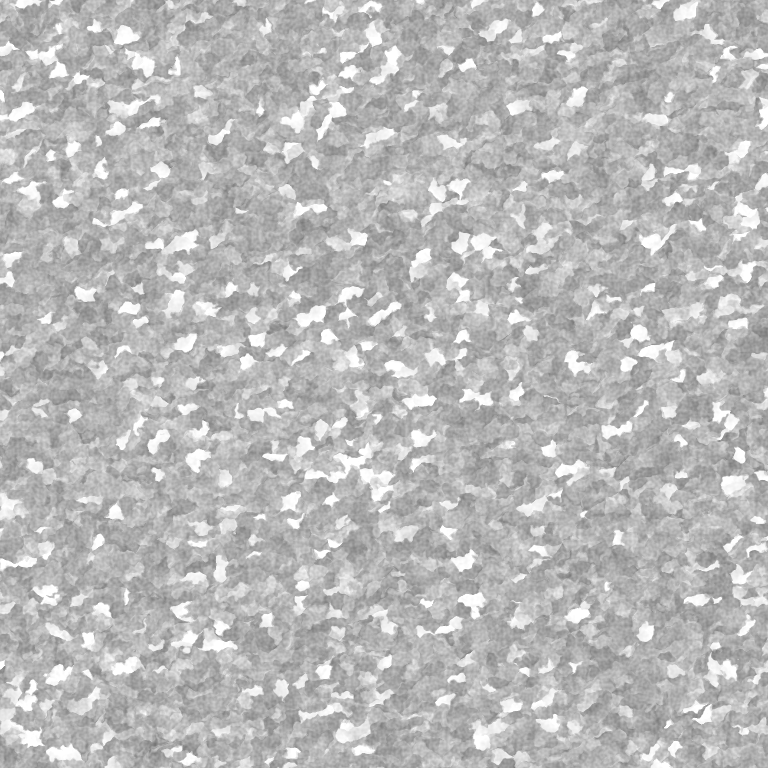
A three.js fragment shader for this texture:

```glsl
// Galvanised zinc: a mosaic of small grey spangles with scattered bright flakes.
// Warped power-Voronoi cells take a tone from a hash; a finer mosaic, gradient
// noise grain and faint vertical streaks are laid over them.
varying vec2 vUv;

const vec2 FLAKE_DENSITY = vec2(60.0, 82.0);  // cells across and up
const float FINE_RATIO = 1.9;                 // density of the fine mosaic
const float FLAKE_TILT = 0.3;                 // lean of the flakes, radians
const float SIZE_SPREAD = 0.4;                // unevenness of cell sizes
const float EDGE_WIDTH = 0.09;                // edge softness, in cells
const float DARK_TONE = 0.61;
const float TONE_RANGE = 0.19;
const float GLINT_GAIN = 0.2;
const vec2 GLINT_RANK = vec2(0.82, 0.97);     // ranks that turn bright
const float FACET_SHADE = 0.06;
const float FINE_GAIN = 0.32;
const float GRAIN_GAIN = 0.10;
const float STREAK_GAIN = 0.045;
const float MEAN_TONE = 0.72;

vec3 hash3(vec2 cell) {
  vec3 q = fract(cell.xyx * vec3(0.1031, 0.1030, 0.0973));
  q += dot(q, q.yxz + 33.33);
  return fract((q.xxy + q.yzz) * q.zyx);
}

vec2 gradientAt(vec2 cell) {
  float angle = 6.2832 * hash3(cell + 17.0).x;
  return vec2(cos(angle), sin(angle));
}

float gradientNoise(vec2 p) {
  vec2 i = floor(p);
  vec2 f = p - i;
  vec2 u = f * f * f * (f * (f * 6.0 - 15.0) + 10.0);
  vec2 e = vec2(1.0, 0.0);
  float low = mix(dot(gradientAt(i), f), dot(gradientAt(i + e), f - e), u.x);
  float high = mix(dot(gradientAt(i + e.yx), f - e.yx),
                   dot(gradientAt(i + e.xx), f - e.xx), u.x);
  return mix(low, high, u.y);
}

vec2 noisePair(vec2 p) {
  return vec2(gradientNoise(p), gradientNoise(p + vec2(41.3, 83.7)));
}

// Tone of one spangle: a narrow grey range, lifted to near white at high ranks.
float spangleTone(vec2 cell, vec2 toSeed, float rankShift) {
  vec3 h = hash3(cell + 211.0);
  float rank = clamp(h.x + rankShift, 0.0, 1.0);
  float glint = smoothstep(GLINT_RANK.x, GLINT_RANK.y, rank);
  float angle = 6.2832 * h.y;
  float facet = dot(toSeed, vec2(cos(angle), sin(angle)));
  return DARK_TONE + TONE_RANGE * rank + GLINT_GAIN * glint + FACET_SHADE * facet;
}

// Mosaic of power-Voronoi cells, blended across the nearest border.
float mosaic(vec2 p, float edge, float rankShift) {
  vec2 base = floor(p);
  float best = 1e3;
  float second = 1e3;
  vec2 bestCell = base;
  vec2 secondCell = base;
  vec2 bestSeed = vec2(0.0);
  vec2 secondSeed = vec2(1.0);
  for (int y = -2; y <= 2; y++) {
    for (int x = -2; x <= 2; x++) {
      vec2 cell = base + vec2(float(x), float(y));
      vec3 h = hash3(cell);
      vec2 toSeed = cell + h.xy - p;
      float d = dot(toSeed, toSeed) - SIZE_SPREAD * h.z;
      if (d < best) {
        second = best;
        secondCell = bestCell;
        secondSeed = bestSeed;
        best = d;
        bestCell = cell;
        bestSeed = toSeed;
      } else if (d < second) {
        second = d;
        secondCell = cell;
        secondSeed = toSeed;
      }
    }
  }
  float border = 0.5 * (second - best) / max(length(secondSeed - bestSeed), 0.05);
  float inside = 0.5 + 0.5 * smoothstep(0.0, edge, border);
  return mix(spangleTone(secondCell, secondSeed, rankShift),
             spangleTone(bestCell, bestSeed, rankShift), inside);
}

void main() {
  // Warp from broad bends to ragged edges
  vec2 uv = vUv + 0.012 * noisePair(vUv * 24.0)
                + 0.008 * noisePair(vUv * 75.0 + 9.0)
                + 0.003 * noisePair(vUv * 170.0 + 31.0);
  float c = cos(FLAKE_TILT);
  float s = sin(FLAKE_TILT);
  vec2 p = mat2(c, -s, s, c) * uv * FLAKE_DENSITY + 50.0;

  // Spangles, with patches richer or poorer in bright flakes
  float patches = gradientNoise(vUv * 5.0 + 3.0) + 0.6 * gradientNoise(vUv * 13.0);
  float tone = mosaic(p, EDGE_WIDTH, 0.1 * patches);
  float matte = 1.0 - 0.7 * smoothstep(0.82, 0.95, tone);
  float fine = mosaic(p * FINE_RATIO + 137.0, EDGE_WIDTH * FINE_RATIO, 0.0);
  tone += FINE_GAIN * matte * (fine - MEAN_TONE);

  // Surface grain and rolling streaks
  float grain = gradientNoise(vUv * 235.0) + 0.5 * gradientNoise(vUv * 120.0 + 7.0);
  float streak = gradientNoise(vUv * vec2(190.0, 22.0) + 5.0);
  tone += matte * (GRAIN_GAIN * grain + STREAK_GAIN * streak);

  gl_FragColor = vec4(vec3(clamp(tone, 0.0, 1.0)), 1.0);
}
```
